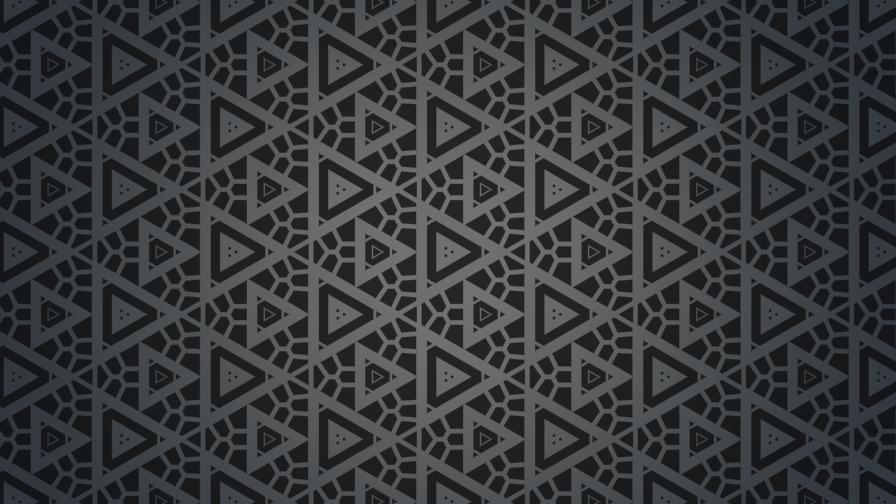
This pattern is drawn by a Shadertoy shader. Its source:

```glsl
// Interlaced lattice of large and small triangular frames, all pointing right,
// with honeycomb-like cells filling the wedges between them. Three-fold folding
// on a triangular lattice gives the shapes; a soft vignette shades the metal.
#define PERIOD 0.2477      // vertical repeat, in canvas heights
#define BIG_FRAME 0.255    // inradius of the large frame
#define BIG_HOLE 0.168     // inradius of the dark ring
#define BIG_CORE 0.094     // inradius of the inner plate
#define SMALL_FRAME 0.168  // inradius of the small frame
#define SMALL_HOLE 0.085   // inradius of its opening
#define WEB 0.019          // half width of the cell walls
#define TINT 0.025         // brightness change between repeats

const float SQRT3 = 1.7320508;
const int SEED_COUNT = 7;
const vec2 SEEDS[SEED_COUNT] = vec2[](
    vec2(0.237, 0.0), vec2(0.237, 0.13), vec2(0.237, -0.13),
    vec2(0.36, 0.07), vec2(0.36, -0.07), vec2(0.46, 0.0), vec2(0.578, 0.0));

float hash(vec2 p) {
    return fract(sin(dot(p, vec2(127.1, 311.7))) * 43758.5);
}

// Offset from the nearest point of a unit triangular lattice
vec2 wrapLattice(vec2 p) {
    vec2 s = vec2(SQRT3, 1.0);
    vec2 a = mod(p + 0.5 * s, s) - 0.5 * s;
    vec2 b = mod(p, s) - 0.5 * s;
    return dot(a, a) < dot(b, b) ? a : b;
}

// Fold the plane into the 60 degree sector above +x
vec2 foldThree(vec2 p) {
    vec2 n = vec2(-0.5 * SQRT3, 0.5);
    p.y = abs(p.y);
    p -= 2.0 * max(0.0, dot(p, n)) * n;
    return vec2(p.x, abs(p.y));
}

// Height above the triangle centre, measured towards the folded side
float sideOf(vec2 q) {
    return dot(q, vec2(0.5, 0.5 * SQRT3));
}

// Signed distance to the web between cells, negative inside a cell
float cellDistance(vec2 q) {
    vec2 nearest = SEEDS[0];
    for (int i = 1; i < SEED_COUNT; i++) {
        if (distance(q, SEEDS[i]) < distance(q, nearest)) nearest = SEEDS[i];
    }
    float border = 1.0;
    for (int i = 0; i < SEED_COUNT; i++) {
        vec2 d = SEEDS[i] - nearest;
        if (dot(d, d) > 1e-5) {
            border = min(border, dot(0.5 * (SEEDS[i] + nearest) - q, normalize(d)));
        }
    }
    return WEB - border;
}

// Openings of the large frame: ring, corner notches and three dots
float bigOpenings(vec2 q) {
    float side = sideOf(q);
    float ring = max(max(side - BIG_HOLE, q.x - 0.268), BIG_CORE - side);
    float notch = max(side - BIG_HOLE, 0.292 - q.x);
    float dots = length(q - vec2(0.034, 0.0)) - 0.011;
    return min(min(ring, notch), dots);
}

// Openings of the small frame: centre with a thin inlay, corner notches
float smallOpenings(vec2 q) {
    float side = sideOf(q);
    float core = max(side - SMALL_HOLE, q.x - 0.11);
    float inlay = abs(side - 0.028) - 0.005;
    float notch = max(side - SMALL_HOLE, 0.13 - q.x);
    return min(max(core, -inlay), notch);
}

void mainImage(out vec4 fragColor, in vec2 fragCoord) {
    vec2 uv = (fragCoord - 0.5 * iResolution.xy) / iResolution.y;
    vec2 p = uv / PERIOD;
    float pixel = 1.0 / (iResolution.y * PERIOD);

    // Local coordinates around the large and the small triangles
    vec2 big = wrapLattice(p);
    vec2 small = wrapLattice(p + vec2(1.0 / SQRT3, 0.0));
    vec2 bigFold = foldThree(big);
    vec2 wedge = foldThree(-small);

    // Cells lie outside both frames
    float outside = max(BIG_FRAME - sideOf(bigFold), SMALL_FRAME - wedge.x);
    float d = max(outside, cellDistance(wedge));
    d = min(d, bigOpenings(bigFold));
    d = min(d, smallOpenings(foldThree(small)));
    float opening = clamp(0.5 - d / (1.3 * pixel), 0.0, 1.0);

    // Warm grey centre fading to blue-grey edges
    float fade = smoothstep(0.0, 1.0, length(uv * vec2(1.0, 1.05)));
    vec3 metal = mix(vec3(0.455, 0.45, 0.445), vec3(0.195, 0.22, 0.24), fade);
    vec3 ground = mix(vec3(0.145), vec3(0.075, 0.085, 0.095), fade);
    vec2 tile = round((p - big) * vec2(2.0 / SQRT3, 2.0));
    metal *= 1.0 + TINT * (2.0 * hash(tile) - 1.0) * step(sideOf(bigFold), BIG_FRAME);

    fragColor = vec4(mix(metal, ground, opening), 1.0);
}
```
